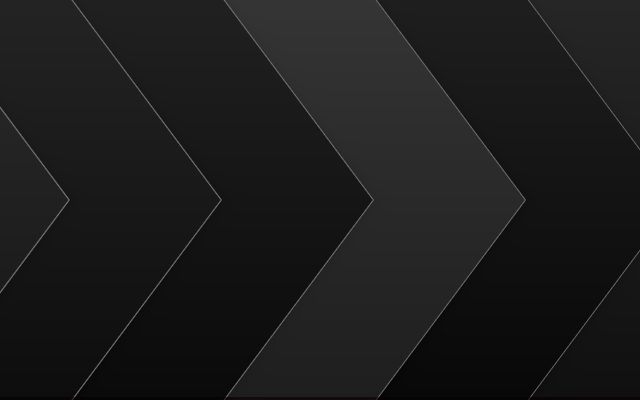
Give the GLSL for this background, as a Shadertoy shader.

```glsl
// Dark chevron bands pointing right, each edged by a thin grey line.
// Bands are painted left to right over a folded diagonal coordinate,
// with a shared vertical gradient and a soft shadow beside each line.

void mainImage(out vec4 fragColor, in vec2 fragCoord) {
    vec2 p = fragCoord / iResolution.y;
    p.x += 0.5 * (1.6 - iResolution.x / iResolution.y);
    float pixel = 1.0 / iResolution.y;

    // Folding about the middle turns every chevron into a straight edge.
    float diagonal = p.x + 0.746 * abs(p.y - 0.5);

    // Grey level of each band at the bottom of the canvas.
    float bandShade[6] = float[6](0.083, 0.051, 0.039, 0.118, 0.031, 0.062);
    float gradient = 0.088 * p.y;
    float shade = bandShade[0] + gradient;

    for (int i = 0; i < 5; i++) {
        // Perpendicular distance to this edge, positive on its right.
        float edge = (diagonal - 0.173 - 0.3802 * float(i)) * 0.8015;
        float band = bandShade[i + 1] + gradient;
        band -= 0.014 * exp(-max(edge, 0.0) / 0.012);
        shade = mix(shade, band, smoothstep(-0.5 * pixel, 0.5 * pixel, edge));

        // Thin line, slightly finer toward the right.
        float halfWidth = 0.0016 - 0.00012 * float(i);
        float line = clamp((halfWidth - abs(edge)) / pixel + 0.5, 0.0, 1.0);
        shade = mix(shade, 0.43, line);
    }

    // Faint dark strip along the bottom border.
    vec3 color = vec3(shade);
    float strip = 1.0 - smoothstep(0.006, 0.006 + pixel, p.y);
    color = mix(color, color * vec3(0.6, 0.35, 0.45), strip);

    fragColor = vec4(color, 1.0);
}
```
